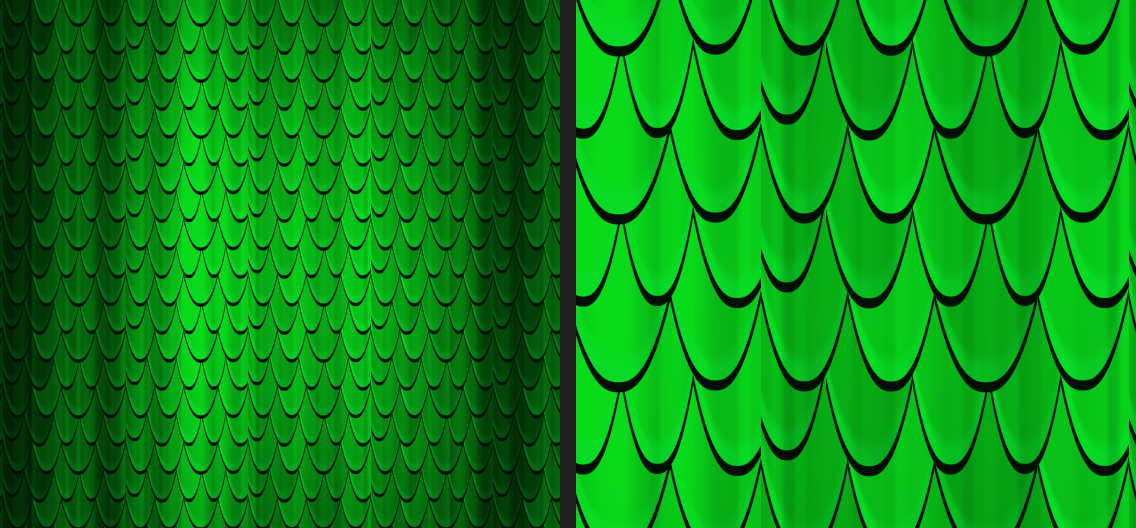
Left, the full canvas; right, a detail of the centre.
Give the GLSL for this pattern, as a Shadertoy shader.

```glsl
// Overlapping green reptile scales with dark rims, vertical streaks and a soft central glow

float hash(float n) {
    return fract(sin(n * 12.9898) * 43758.5453);
}

float noise(float x) {
    float i = floor(x);
    return mix(hash(i), hash(i + 1.0), smoothstep(0.2, 0.8, x - i));
}

float bump(float x, float center, float width) {
    float t = (x - center) / width;
    return exp(-t * t);
}

// Broad flat-topped glow, tall light and dark bands, fine vertical streaks
float lighting(vec2 uv) {
    float glow = exp(-pow(abs(uv.x - 0.52) / 0.33, 3.5)) * bump(uv.y, 0.52, 0.62);
    float light = 0.24 + 0.53 * glow;
    light += 0.20 * bump(uv.x, 0.355, 0.035) + 0.17 * bump(uv.x, 0.14, 0.03);
    light += 0.07 * bump(uv.x, 0.245, 0.02) + 0.12 * bump(uv.x, 0.99, 0.03);
    light -= 0.13 * bump(uv.x, 0.2, 0.025) + 0.09 * bump(uv.x, 0.88, 0.035);
    light += 0.11 * (noise(uv.x * 45.0) - 0.5);
    light += 0.09 * (noise(uv.x * 150.0 + 31.0) - 0.5);
    return light;
}

// Left edge, right edge and index of the scale at x within one tile
vec3 findScale(float x, bool oddRow) {
    float edges[6] = float[6](0.0, 0.236, 0.472, 0.752, 1.0, 1.0);
    if (oddRow) edges = float[6](0.0, 0.176, 0.412, 0.62, 0.816, 1.0);
    vec3 cell = vec3(0.0);
    for (int i = 0; i < 5; i++) {
        if (x >= edges[i]) cell = vec3(edges[i], edges[i + 1], float(i));
    }
    return cell;
}

void mainImage(out vec4 fragColor, in vec2 fragCoord) {
    vec2 uv = fragCoord / iResolution.xy;
    float x = fract(uv.x * 4.571 - 0.027);
    float y = (1.0 - uv.y) * 18.866;
    float light = lighting(uv);
    float topRow = ceil(y - 1.02);
    vec3 color = vec3(0.0);

    // Paint from the lowest visible row up, so upper scales overlap
    for (int k = 2; k >= 0; k--) {
        float row = topRow + float(k);
        bool oddRow = mod(row, 2.0) > 0.5;
        vec3 cell = findScale(x, oddRow);
        float id = cell.z + (oddRow ? 7.0 : 0.0);
        float bottom = row + 0.83 + 0.04 * (hash(id + 3.0) - 0.5);

        // Scales beside the tile seam are clipped by it
        if (oddRow && cell.z < 0.5) {
            cell.x -= 0.035;
            bottom -= 0.19;
        }
        if (oddRow && cell.z > 3.5) cell.y += 0.055;

        // Rounded cup, with height above its curved lower edge
        float halfWidth = 0.5 * (cell.y - cell.x);
        float u = (x - cell.x) / halfWidth - 1.0;
        float inside = bottom - 1.08 * pow(abs(u), 2.4) - y;
        float slope = 2.59 * pow(abs(u), 1.4) * 4.571 / (halfWidth * iResolution.x);
        float aa = 0.75 * length(vec2(18.866 / iResolution.y, slope));

        // Pale lip, strongest on the left, over a darker inner oval
        float lip = 1.0 - smoothstep(0.12, 0.36, inside);
        float leftSide = smoothstep(0.3, -0.8, u);
        float shade = light + 0.13 * (hash(id + 19.0) - 0.5);
        shade += lip * (0.04 + 0.09 * leftSide) - 0.03 * smoothstep(0.1, 0.9, u);
        shade = clamp(shade, 0.13, 0.86);
        vec3 scaleColor = shade * vec3(0.04, 1.0, 0.12 + 0.05 * lip);

        // Dark rim is the same cup dropped downward
        color = mix(color, vec3(0.0, 0.06, 0.01), smoothstep(-aa, aa, inside + 0.12));
        color = mix(color, scaleColor, smoothstep(-aa, aa, inside));
    }
    fragColor = vec4(color, 1.0);
}
```
